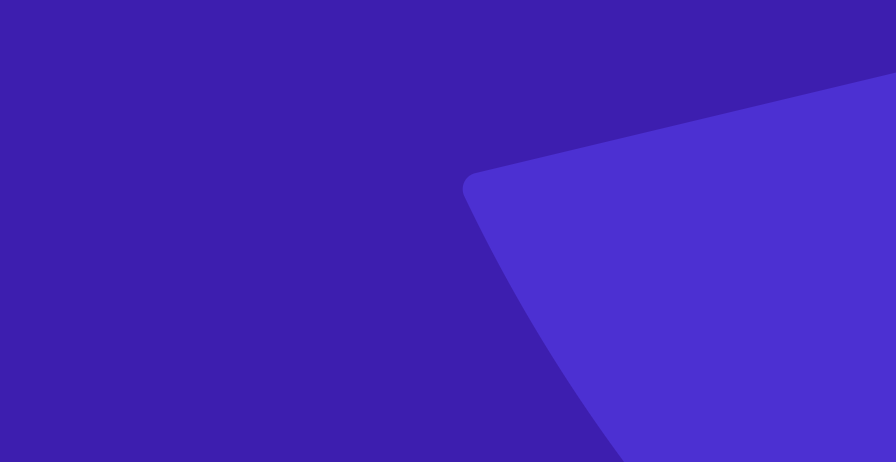
This background is drawn by a Shadertoy shader. Its source:

```glsl
// A flat indigo field with one large violet panel entering from the right.
// The panel is the overlap of a half-plane and a huge disc, and the corner
// where their edges meet is rounded. Lengths are in canvas heights.

#define FIELD_COLOR   vec3(0.239, 0.118, 0.686)
#define PANEL_COLOR   vec3(0.298, 0.188, 0.822)
#define EDGE_POINT    vec2(1.0303, 0.6256)
#define EDGE_SLOPE    0.2391
#define DISC_CENTER   vec2(4.1638, 2.0826)
#define DISC_RADIUS   3.5
#define CORNER_RADIUS 0.0357

// Overlap of two distances with a rounded corner;
// cosNormals is the cosine between their outward normals.
float roundedOverlap(float a, float b, float cosNormals, float radius) {
    a += radius;
    b += radius;
    float cornerSq = (a * a + b * b - 2.0 * a * b * cosNormals)
                   / (1.0 - cosNormals * cosNormals);
    bool nearCorner = min(a - cosNormals * b, b - cosNormals * a) > 0.0;
    return (nearCorner ? sqrt(max(cornerSq, 0.0)) : max(a, b)) - radius;
}

float panelDistance(vec2 p) {
    // Straight upper edge
    vec2 edgeNormal = normalize(vec2(-EDGE_SLOPE, 1.0));
    float edge = dot(p - EDGE_POINT, edgeNormal);

    // Gently bowed left edge
    vec2 fromCenter = p - DISC_CENTER;
    float centerDistance = length(fromCenter);
    float disc = centerDistance - DISC_RADIUS;

    float cosNormals = dot(edgeNormal, fromCenter / max(centerDistance, 0.001));
    cosNormals = clamp(cosNormals, -0.99, 0.99);
    return roundedOverlap(edge, disc, cosNormals, CORNER_RADIUS);
}

void mainImage(out vec4 fragColor, in vec2 fragCoord) {
    vec2 p = fragCoord / iResolution.y;

    // One pixel of edge smoothing
    float coverage = clamp(0.5 - panelDistance(p) * iResolution.y, 0.0, 1.0);
    fragColor = vec4(mix(FIELD_COLOR, PANEL_COLOR, coverage), 1.0);
}
```
